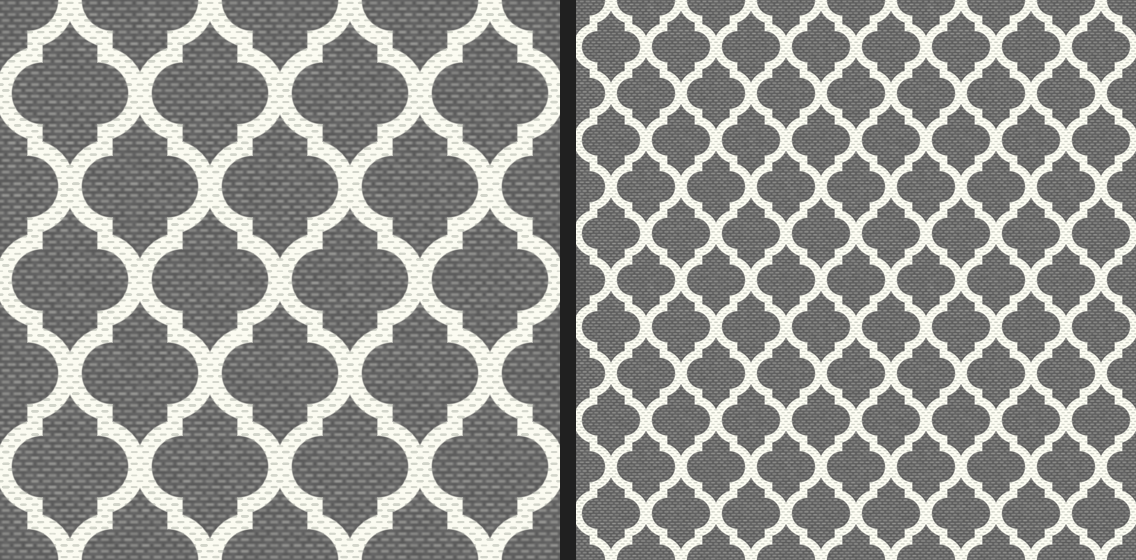
Left, the tile; right, the same tile 2 across and 2 down.
Write a WebGL 1 fragment shader that draws this pattern.

```glsl
precision highp float;
// Cream quatrefoil trellis on grey woven cloth, 4 by 3 staggered repeats.

uniform vec2 u_resolution;

const vec2 REPEATS = vec2(4.0, 3.0);
const vec2 THREADS = vec2(48.0, 96.0);   // even row count keeps the stagger seamless

const float LOBE_OFFSET = 0.0488;        // lobe centre, also half width of the neck
const float LOBE_RADIUS = 0.0551;
const float OGEE_RADIUS = 0.0853;        // lobe radius of the neighbour plus the band

const vec3 GREY_DARK = vec3(0.375, 0.375, 0.375);
const vec3 GREY_LIGHT = vec3(0.555, 0.555, 0.545);
const vec3 CREAM = vec3(0.985, 0.985, 0.945);
const vec3 CREAM_SHADE = vec3(0.82, 0.83, 0.79);

float hash(vec2 p) {
    return fract(sin(dot(p, vec2(127.1, 311.7))) * 43758.5453);
}

// Offset from the nearest repeat centre, in canvas units.
vec2 repeatOffset(vec2 uv, vec2 shift) {
    return (fract(uv * REPEATS + shift) - 0.5) / REPEATS;
}

// Signed distance to one quatrefoil: two side lobes and a neck with ogee tips.
float quatrefoil(vec2 p) {
    p = abs(p);
    float lobe = length(p - vec2(LOBE_OFFSET, 0.0)) - LOBE_RADIUS;
    vec2 neighbourLobe = 0.5 / REPEATS - vec2(LOBE_OFFSET, 0.0);
    float ogee = OGEE_RADIUS - length(p - neighbourLobe);
    float neck = max(p.x - LOBE_OFFSET, ogee);
    return min(lobe, neck);
}

// Height of the raised, staggered threads from 0 to 1.
float weave(vec2 uv) {
    vec2 p = uv * THREADS;
    float row = floor(p.y);
    p.x += 0.5 * mod(row, 2.0);
    vec2 id = mod(floor(p), THREADS);
    vec2 f = abs(fract(p) - 0.5);
    float along = smoothstep(0.5, 0.17, f.x);
    float across = 0.5 + 0.5 * cos(6.28318 * f.y);
    float strength = 0.8 + 0.3 * hash(id) + 0.1 * (hash(vec2(row, 7.0)) - 0.5);
    return along * across * strength;
}

// Smooth value noise that wraps after a whole number of cells.
float wrappedNoise(vec2 uv, vec2 cells) {
    vec2 p = uv * cells;
    vec2 i = floor(p);
    vec2 f = fract(p);
    f = f * f * (3.0 - 2.0 * f);
    float a = hash(mod(i, cells));
    float b = hash(mod(i + vec2(1.0, 0.0), cells));
    float c = hash(mod(i + vec2(0.0, 1.0), cells));
    float d = hash(mod(i + vec2(1.0, 1.0), cells));
    return mix(mix(a, b, f.x), mix(c, d, f.x), f.y);
}

void main() {
    vec2 uv = gl_FragCoord.xy / u_resolution;
    float pixel = 1.0 / min(u_resolution.x, u_resolution.y);

    // Trellis band lies outside both staggered sets of quatrefoils
    float field = min(quatrefoil(repeatOffset(uv, vec2(0.0))),
                      quatrefoil(repeatOffset(uv, vec2(0.5))));
    float band = smoothstep(-pixel, pixel, field);

    // Cloth
    float thread = weave(uv);
    float grain = wrappedNoise(uv, vec2(96.0, 192.0)) - 0.5;
    vec3 grey = mix(GREY_DARK, GREY_LIGHT, thread) + 0.05 * grain;
    float shade = smoothstep(0.35, 0.85, thread + 0.2 * grain);
    vec3 cream = mix(CREAM, CREAM_SHADE, shade);

    gl_FragColor = vec4(mix(grey, cream, band), 1.0);
}
```
